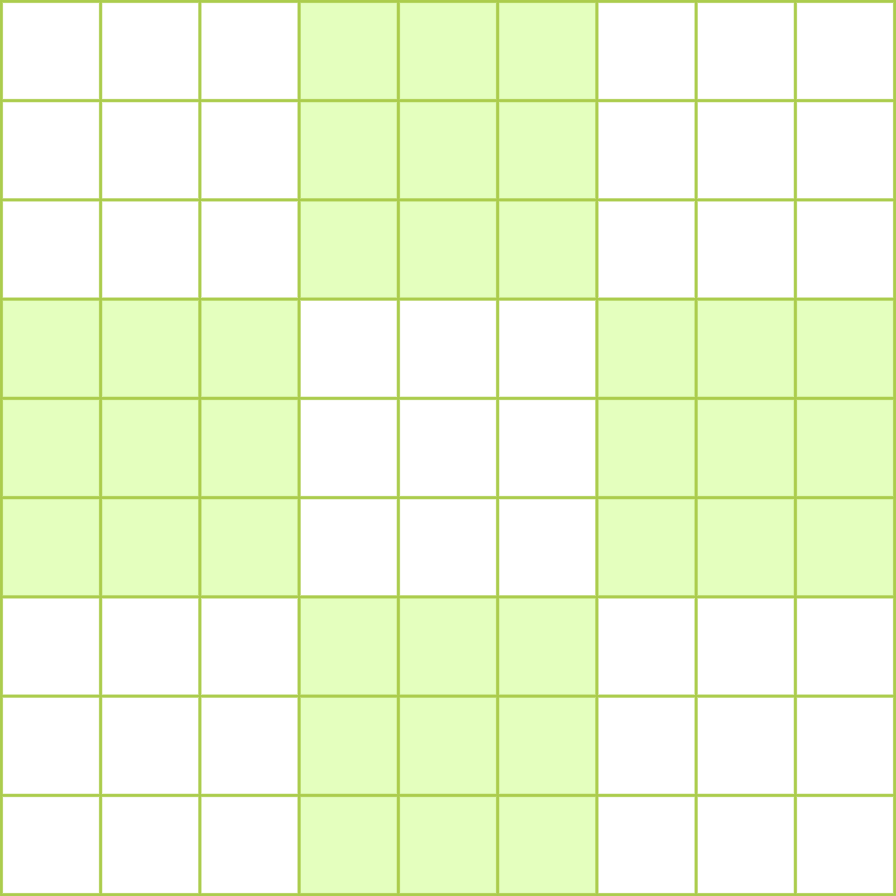
A three.js fragment shader for this pattern:

```glsl
varying vec2 vUv;

const float CELLS = 9.0;

// Distance to the nearest grid line on each axis, in canvas units
vec2 lineDistance(vec2 grid, float pitch) {
  return abs(grid - floor(grid + 0.5)) * pitch;
}

// 1 on alternate blocks of three by three cells
float blockChecker(vec2 grid) {
  vec2 block = floor(clamp(grid, 0.0, CELLS - 0.001) / 3.0);
  return mod(block.x + block.y, 2.0);
}

void main() {
  // Grid inset so that the border lines stay inside the canvas
  float pitch = 0.997 / CELLS;
  vec2 grid = (vUv - 0.0015) / pitch;

  // Checkered block fill
  vec3 white = vec3(1.0);
  vec3 paleGreen = vec3(0.895, 1.0, 0.745);
  vec3 color = mix(white, paleGreen, blockChecker(grid));

  // Thin ruled lines with soft edges
  vec2 dist = lineDistance(grid, pitch);
  float ink = 1.0 - smoothstep(0.0008, 0.0027, min(dist.x, dist.y));
  vec3 lineGreen = vec3(0.67, 0.80, 0.30);
  color = mix(color, lineGreen, ink);

  gl_FragColor = vec4(color, 1.0);
}
```
